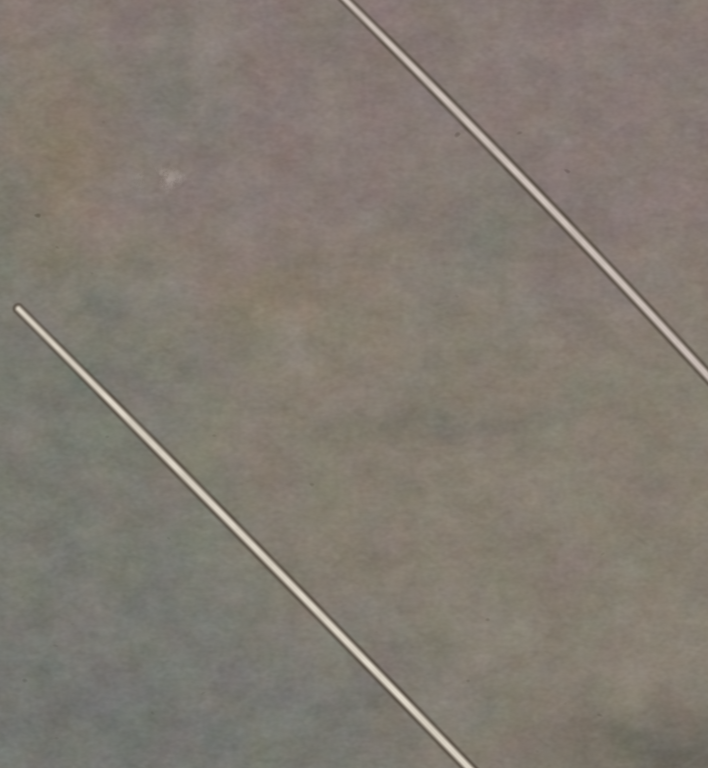
Write a Shadertoy shader that draws this texture.

```glsl
// Weathered stone slab crossed by two pale diagonal inlay strips with dark seams.
// Layered gradient noise tints and stains the stone; the strips are distances to
// gently bowed segments, placed by a loop. Units are canvas heights.

const vec3 WARM = vec3(0.522, 0.490, 0.440);
const vec3 MAUVE = vec3(0.522, 0.472, 0.452);
const vec3 SAGE = vec3(0.472, 0.472, 0.437);
const vec3 SLATE = vec3(0.445, 0.448, 0.440);
const vec3 OCHRE = vec3(0.545, 0.480, 0.390);
const vec3 UMBER = vec3(0.440, 0.425, 0.385);
const vec3 SEAM = vec3(0.285, 0.250, 0.210);
const vec3 IVORY = vec3(0.850, 0.820, 0.765);
const vec3 ROSE_IVORY = vec3(0.790, 0.745, 0.715);

vec2 hashGradient(vec2 cell) {
    vec3 q = fract(cell.xyx * vec3(0.1031, 0.1030, 0.0973));
    q += dot(q, q.yzx + 33.33);
    return fract((q.xx + q.yz) * q.zy) * 2.0 - 1.0;
}

float gradientNoise(vec2 p) {
    vec2 i = floor(p), f = fract(p);
    vec2 u = f * f * f * (f * (f * 6.0 - 15.0) + 10.0);
    vec2 e = vec2(0.0, 1.0);
    float low = mix(dot(hashGradient(i), f),
                    dot(hashGradient(i + e.yx), f - e.yx), u.x);
    float high = mix(dot(hashGradient(i + e.xy), f - e.xy),
                     dot(hashGradient(i + e.yy), f - e.yy), u.x);
    return mix(low, high, u.y);
}

float fbm(vec2 p) {
    float sum = 0.0, amplitude = 0.6;
    for (int k = 0; k < 5; k++) {
        sum += amplitude * gradientNoise(p);
        p = mat2(1.6, 1.2, -1.2, 1.6) * p + 7.3;
        amplitude *= 0.55;
    }
    return sum;
}

// Soft elliptical stain, one at its centre
float stain(vec2 p, vec2 centre, vec2 radius) {
    vec2 q = (p - centre) / radius;
    return exp(-dot(q, q));
}

vec3 stoneColour(vec2 p) {
    vec2 warped = p + 0.09 * vec2(fbm(p * 5.0 + 3.0), fbm(p * 5.0 + 19.0));
    float cloud = fbm(p * 4.0 + 11.0);

    // Broad tints: mauve above, warm at the right, cool at the lower left
    vec3 colour = mix(WARM, MAUVE, smoothstep(0.50, 0.82, warped.y + 0.25 * cloud));
    float cool = 0.62 - warped.x - 0.55 * warped.y + 0.35 * cloud;
    colour = mix(colour, SAGE, smoothstep(-0.04, 0.28, cool));
    colour = mix(colour, SLATE, 0.70 * stain(warped, vec2(0.10, 0.07), vec2(0.42, 0.13)));

    // Local stains
    colour = mix(colour, OCHRE, 0.50 * stain(warped, vec2(0.07, 0.80), vec2(0.07, 0.17)));
    colour = mix(colour, OCHRE, 0.42 * stain(warped, vec2(0.38, 0.62), vec2(0.09, 0.05)));
    colour = mix(colour, SAGE, 0.60 * stain(warped, vec2(0.22, 0.88), vec2(0.09, 0.10)));
    colour = mix(colour, SAGE, 0.55 * stain(warped, vec2(0.63, 0.69), vec2(0.09, 0.08)));
    colour = mix(colour, UMBER, 0.55 * stain(warped, vec2(0.56, 0.45), vec2(0.16, 0.020)));
    colour = mix(colour, UMBER * 0.88, 0.75 * stain(warped, vec2(0.90, 0.01), vec2(0.16, 0.04)));
    float scuff = smoothstep(-0.12, 0.28, fbm(p * 38.0));
    colour += 0.13 * scuff * stain(p, vec2(0.21, 0.766), vec2(0.032, 0.016));

    // Mottling, colour drift, brushed grain and sparse pits
    colour += 0.050 * fbm(p * 9.0 + 41.0);
    colour += 0.055 * fbm(p * vec2(20.0, 28.0) + 87.0);
    colour += vec3(0.025, -0.018, 0.012) * fbm(p * 13.0 + 5.0);
    colour += vec3(0.020, 0.004, -0.026) * fbm(p * 17.0 + 29.0);
    colour += 0.040 * fbm(p * vec2(48.0, 80.0));
    colour += 0.026 * gradientNoise(p * vec2(120.0, 170.0));
    float pits = smoothstep(0.50, 0.70, gradientNoise(p * vec2(48.0, 66.0) + 2.0));
    return colour - 0.10 * pits;
}

// x: distance to the strip, y: position along it
vec2 stripDistance(vec2 p, vec2 a, vec2 b, float bow) {
    vec2 along = b - a;
    float t = clamp(dot(p - a, along) / dot(along, along), 0.0, 1.0);
    vec2 normal = normalize(vec2(-along.y, along.x));
    return vec2(length(p - a - along * t - normal * bow * 4.0 * t * (1.0 - t)), t);
}

float band(float d, float halfWidth, float softness) {
    return 1.0 - smoothstep(halfWidth - softness, halfWidth + softness, d);
}

vec3 layStrip(vec3 base, vec2 p, vec2 strip, vec3 tint, float pixel) {
    float width = mix(0.85, 1.05, smoothstep(0.0, 0.35, strip.y));
    float soft = max(0.0032, pixel);
    float wear = fbm(p * 28.0 + 63.0);
    float seam = (0.85 + 0.4 * wear) * band(strip.x, 0.0078 * width, soft);
    vec3 colour = mix(base, SEAM, clamp(seam, 0.0, 1.0));
    return mix(colour, tint + 0.10 * wear, band(strip.x, 0.0042 * width, soft));
}

void mainImage(out vec4 fragColor, in vec2 fragCoord) {
    vec2 p = fragCoord / iResolution.y;
    float pixel = 1.0 / iResolution.y;
    vec3 colour = stoneColour(p);

    // Lower strip starts inside the slab; the upper one crosses its corner
    for (int k = 0; k < 2; k++) {
        float upper = float(k);
        vec2 start = mix(vec2(0.024, 0.598), vec2(0.430, 1.020), upper);
        vec2 end = mix(vec2(0.631, -0.021), vec2(0.945, 0.485), upper);
        vec2 strip = stripDistance(p, start, end, mix(0.002, 0.005, upper));
        colour = layStrip(colour, p, strip, mix(IVORY, ROSE_IVORY, upper), pixel);
    }
    fragColor = vec4(clamp(colour, 0.0, 1.0), 1.0);
}
```
